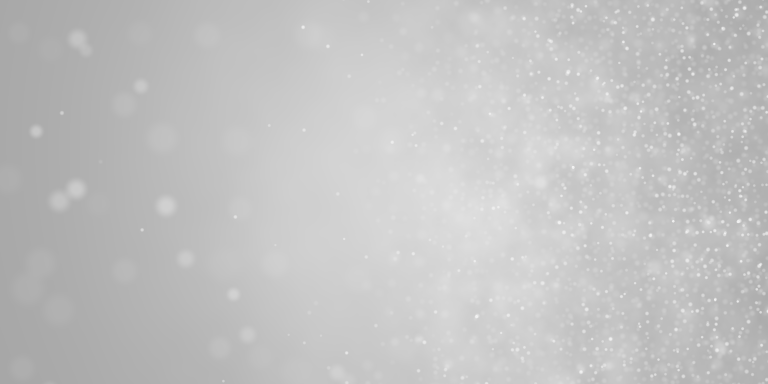
A WebGL 2 fragment shader for this background:

```glsl
#version 300 es
precision highp float;
// Soft grey backdrop with a pale central glow, blurred bokeh discs and drifting sparkles.
uniform vec2 u_resolution;
out vec4 fragColor;

vec3 hash3(vec2 p) {
    vec3 q = fract(p.xyx * vec3(0.1031, 0.1030, 0.0973));
    q += dot(q, q.yzx + 33.33);
    return fract((q.xxy + q.yzz) * q.zyx);
}

float valueNoise(vec2 p) {
    vec2 i = floor(p), f = fract(p);
    f = f * f * (3.0 - 2.0 * f);
    float low = mix(hash3(i).x, hash3(i + vec2(1, 0)).x, f.x);
    float high = mix(hash3(i + vec2(0, 1)).x, hash3(i + vec2(1, 1)).x, f.x);
    return mix(low, high, f.y);
}

float cloud(vec2 p) {
    float sum = 0.0, weight = 0.5;
    for (int i = 0; i < 4; i++) {
        sum += weight * valueNoise(p);
        p = p * 2.03 + 7.1;
        weight *= 0.5;
    }
    return sum;
}

// One jittered disc per cell; its chance of appearing ramps from x = none to x = full.
float discs(vec2 p, float cell, float radius, float softness, float none, float full, float chance, float seed) {
    vec2 shift = hash3(vec2(seed, seed + 5.0)).xy * cell;
    vec2 id = floor((p + shift) / cell);
    vec3 rnd = hash3(id + seed * 17.0);
    vec3 look = hash3(id + seed * 31.0 + 90.0);
    float r = radius * mix(0.6, 1.0, look.x);
    float margin = 1.3 * radius / cell;
    vec2 center = (id + mix(vec2(margin), vec2(1.0 - margin), rnd.xy)) * cell - shift;
    float density = chance * clamp((center.x - none) / (full - none), 0.0, 1.0);
    float edge = max(r * softness, 1.0 / u_resolution.y);
    float disc = 1.0 - smoothstep(r - edge, r + 0.3 * edge, distance(p, center));
    return disc * step(rnd.z, density) * mix(0.35, 1.0, look.y);
}

void main() {
    vec2 p = gl_FragCoord.xy / u_resolution.y;
    p.x *= 2.0 * u_resolution.y / u_resolution.x;

    // Broad glow leaning to the lower left, darker toward the side edges
    vec2 d = (p - vec2(1.13, 0.48)) / vec2(0.76, 0.85);
    d.x += 0.12 * d.y;
    float shade = 0.640 + 0.205 * exp(-dot(d, d));

    // Misty texture, finer inside the dust on the right
    float dust = smoothstep(0.8, 1.5, p.x);
    shade += 0.05 * (cloud(p * 4.0) - 0.45) * smoothstep(0.1, 0.8, p.x);
    shade += 0.10 * (cloud(p * 13.0 + 20.0) - 0.45) * dust;

    // Large faint discs on the left, then a few brighter ones everywhere
    float light = 0.0;
    for (int i = 0; i < 3; i++) {
        float seed = float(i);
        light += 0.11 * discs(p, 0.22, 0.052, 0.6, 1.8, 0.4, 0.5, seed + 1.0);
        light += 0.42 * discs(p, 0.25, 0.032, 0.75, 3.2, 0.0, 0.22, seed + 11.0);
    }

    // Soft specks thickening to the right
    for (int i = 0; i < 4; i++) {
        float seed = float(i);
        light += 0.15 * discs(p, 0.07, 0.019, 0.8, 0.8, 1.5, 0.45, seed + 21.0);
        light += 0.22 * discs(p, 0.035, 0.009, 0.8, 0.9, 1.6, 0.5, seed + 31.0);
    }

    // Sharp sparkles, densest near the right edge
    for (int i = 0; i < 3; i++) {
        float seed = float(i);
        light += 0.72 * discs(p, 0.033, 0.0065, 0.7, 1.1, 2.0, 0.4, seed + 41.0);
        light += 0.70 * discs(p, 0.06, 0.006, 0.7, 0.5, 1.5, 0.16, seed + 51.0);
    }

    shade = mix(shade, 0.96, clamp(light, 0.0, 0.9));
    fragColor = vec4(vec3(shade), 1.0);
}
```
